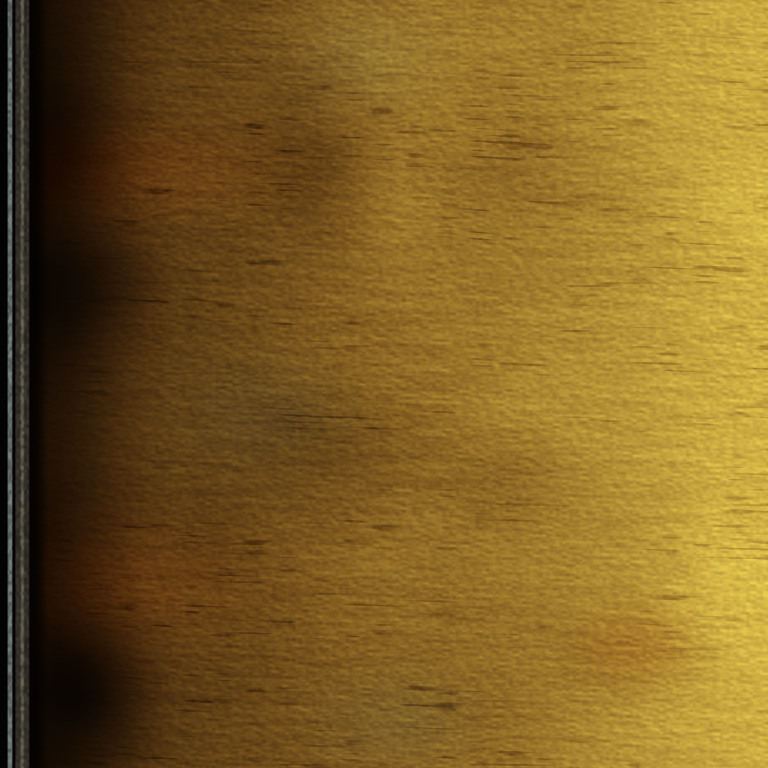
Write a Shadertoy shader that draws this texture.

```glsl
float hash(vec2 p) {
    vec3 q = fract(vec3(p.xyx) * 0.1031);
    q += dot(q, q.yzx + 33.33);
    return fract((q.x + q.y) * q.z);
}

float noise(vec2 p) {
    vec2 i = floor(p), f = fract(p);
    f = f * f * (3.0 - 2.0 * f);
    return mix(mix(hash(i), hash(i + vec2(1, 0)), f.x),
               mix(hash(i + vec2(0, 1)), hash(i + vec2(1, 1)), f.x), f.y);
}

float fbm(vec2 p) {
    float sum = 0.0, amp = 0.5;
    for (int i = 0; i < 4; i++) {
        sum += amp * noise(p);
        p = p * 2.03 + 17.0;
        amp *= 0.5;
    }
    return sum;
}

// Soft elliptical stain or highlight
float blob(vec2 p, vec2 center, vec2 radius) {
    vec2 d = (p - center) / radius;
    return exp(-dot(d, d));
}

// Vertical stripe with softened sides
float stripe(float x, float left, float right) {
    float soft = 0.0015;
    return smoothstep(left - soft, left + soft, x) * (1.0 - smoothstep(right - soft, right + soft, x));
}

// Broad light falling across the plate, from dark left to bright right
float plateTone(vec2 p) {
    float tone = 0.10 + 0.27 * smoothstep(0.04, 0.24, p.x)
               + 0.22 * smoothstep(0.20, 0.60, p.x)
               + 0.22 * smoothstep(0.55, 1.05, p.x);

    // Shadows along the left side
    tone -= 0.10 * blob(p, vec2(0.13, 0.63), vec2(0.10, 0.08));
    tone -= 0.14 * blob(p, vec2(0.13, 0.10), vec2(0.08, 0.09));
    tone -= 0.06 * blob(p, vec2(0.08, 0.84), vec2(0.08, 0.10));
    tone += 0.06 * blob(p, vec2(0.14, 0.24), vec2(0.10, 0.07));

    // Stains in the middle and right
    tone -= 0.10 * blob(p, vec2(0.41, 0.77), vec2(0.08, 0.09));
    tone -= 0.09 * blob(p, vec2(0.44, 0.41), vec2(0.11, 0.08));
    tone -= 0.06 * blob(p, vec2(0.65, 0.37), vec2(0.10, 0.05));
    tone -= 0.05 * blob(p, vec2(0.69, 0.78), vec2(0.10, 0.07));
    tone -= 0.09 * blob(p, vec2(0.82, 0.16), vec2(0.10, 0.06));
    tone -= 0.05 * blob(p, vec2(0.55, 0.05), vec2(0.25, 0.15));

    // Highlights
    tone += 0.05 * blob(p, vec2(0.51, 0.75), vec2(0.06, 0.10));
    tone += 0.04 * blob(p, vec2(0.48, 0.93), vec2(0.10, 0.06));
    tone += 0.05 * blob(p, vec2(0.70, 0.48), vec2(0.12, 0.06));
    tone += 0.05 * blob(p, vec2(0.94, 0.23), vec2(0.08, 0.08));
    return tone + 0.07 * (fbm(p * vec2(5.0, 7.0) + 3.0) - 0.47);
}

// Brushed relief: short ridges, grain and fine dark scratches
float brushedRelief(vec2 p) {
    p.y += 0.035 * p.x + 0.006 * noise(p * 7.0);
    vec2 fine = p * vec2(110.0, 260.0);
    float ridges = noise(fine) - noise(fine + vec2(0.3, 0.8));
    float grain = noise(p * vec2(230.0, 310.0) + 51.0) - 0.5;
    float brush = noise(p * vec2(16.0, 190.0) + 9.0) - 0.5;
    float scratch = smoothstep(0.70, 0.95, noise(p * vec2(24.0, 240.0) + 80.0))
                  * smoothstep(0.35, 0.70, noise(p * vec2(9.0, 25.0) + 31.0));
    return 0.075 * ridges + 0.07 * grain + 0.06 * brush - 0.13 * scratch;
}

vec3 brass(float tone) {
    return tone * vec3(1.0, 0.50 + 0.43 * tone, 0.12 + 0.25 * tone);
}

void mainImage(out vec4 fragColor, in vec2 fragCoord) {
    vec2 p = fragCoord / iResolution.xy;

    // Brass plate
    float tone = plateTone(p);
    tone += brushedRelief(p) * smoothstep(0.0, 0.5, tone);
    vec3 color = brass(max(tone, 0.01));

    // Warm and greenish tarnish
    float warm = blob(p, vec2(0.18, 0.24), vec2(0.14, 0.08))
               + blob(p, vec2(0.18, 0.78), vec2(0.18, 0.06))
               + blob(p, vec2(0.82, 0.16), vec2(0.08, 0.05));
    float cool = blob(p, vec2(0.48, 0.93), vec2(0.09, 0.06))
               + blob(p, vec2(0.34, 0.46), vec2(0.09, 0.06))
               + blob(p, vec2(0.52, 0.06), vec2(0.09, 0.06));
    color += warm * vec3(0.025, -0.012, -0.012) + cool * vec3(-0.02, 0.005, 0.025);

    // Shadowed groove beside the plate
    color *= mix(0.25, 1.0, smoothstep(0.045, 0.065, p.x));
    color = mix(vec3(0.02, 0.012, 0.006), color, smoothstep(0.036, 0.048, p.x));

    // Dark metal rim with thin bright lines
    float wear = 0.75 + 0.5 * noise(p * vec2(300.0, 220.0));
    color = mix(color, vec3(0.01), 1.0 - smoothstep(0.037, 0.041, p.x));
    color = mix(color, vec3(0.19, 0.18, 0.15) * wear, stripe(p.x, 0.020, 0.038));
    color = mix(color, vec3(0.34, 0.33, 0.28) * wear, stripe(p.x, 0.027, 0.031));
    color = mix(color, vec3(0.40, 0.42, 0.42) * wear, stripe(p.x, 0.010, 0.016));

    fragColor = vec4(clamp(color, 0.0, 1.0), 1.0);
}
```
